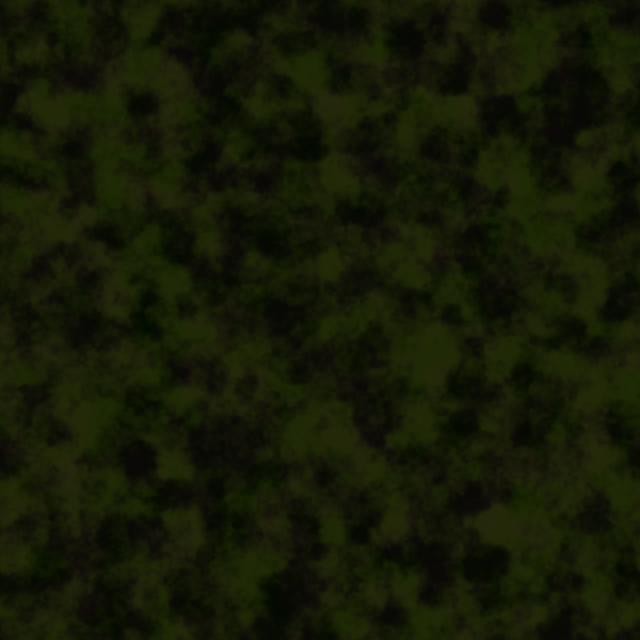
This texture is drawn by a WebGL 2 fragment shader. Its source:

```glsl
#version 300 es
precision highp float;

uniform vec2 u_resolution;
out vec4 fragColor;

// Three random values per cell: point position (xy) and brightness (z)
vec3 hashCell(vec2 cell, float seed) {
    uvec3 v = uvec3(cell, seed) * 1664525u + 1013904u;
    v.x += v.y * v.z; v.y += v.z * v.x; v.z += v.x * v.y;
    v ^= v >> 16u;
    v.x += v.y * v.z; v.y += v.z * v.x; v.z += v.x * v.y;
    return vec3(v >> 8u) / 16777216.0;
}

// Soft cellular noise: scattered points blended by distance, wrapping at the edges
float cloudCells(vec2 uv, float repeats, float seed) {
    vec2 p = uv * repeats;
    vec2 base = floor(p);
    float total = 0.0;
    float weightSum = 0.0;
    for (int y = -1; y <= 1; y++) {
        for (int x = -1; x <= 1; x++) {
            vec2 cell = base + vec2(x, y);
            vec3 rnd = hashCell(mod(cell, repeats), seed);
            vec2 offset = cell + 0.15 + 0.7 * rnd.xy - p;
            float weight = exp(-5.0 * dot(offset, offset));
            total += weight * rnd.z;
            weightSum += weight;
        }
    }
    return total / weightSum;
}

// Layered octaves, each with a whole number of repeats
float mottling(vec2 uv, float repeats, float seed) {
    float sum = 0.0;
    float amplitude = 0.46;
    for (int octave = 0; octave < 4; octave++) {
        sum += amplitude * cloudCells(uv, repeats, seed + float(octave));
        repeats *= 2.0;
        amplitude *= 0.6;
    }
    return sum;
}

void main() {
    vec2 uv = gl_FragCoord.xy / u_resolution;

    // Dark hollows to olive moss
    float growth = smoothstep(0.2, 0.77, mottling(uv, 20.0, 3.0));
    vec3 color = mix(vec3(0.03, 0.035, 0.016), vec3(0.128, 0.16, 0.027), growth);

    // Patches drifting between deep green and earthy brown
    float warmth = mottling(uv, 21.0, 17.0) - 0.5;
    color += warmth * vec3(0.06, -0.015, 0.055);

    fragColor = vec4(max(color, 0.0), 1.0);
}
```
